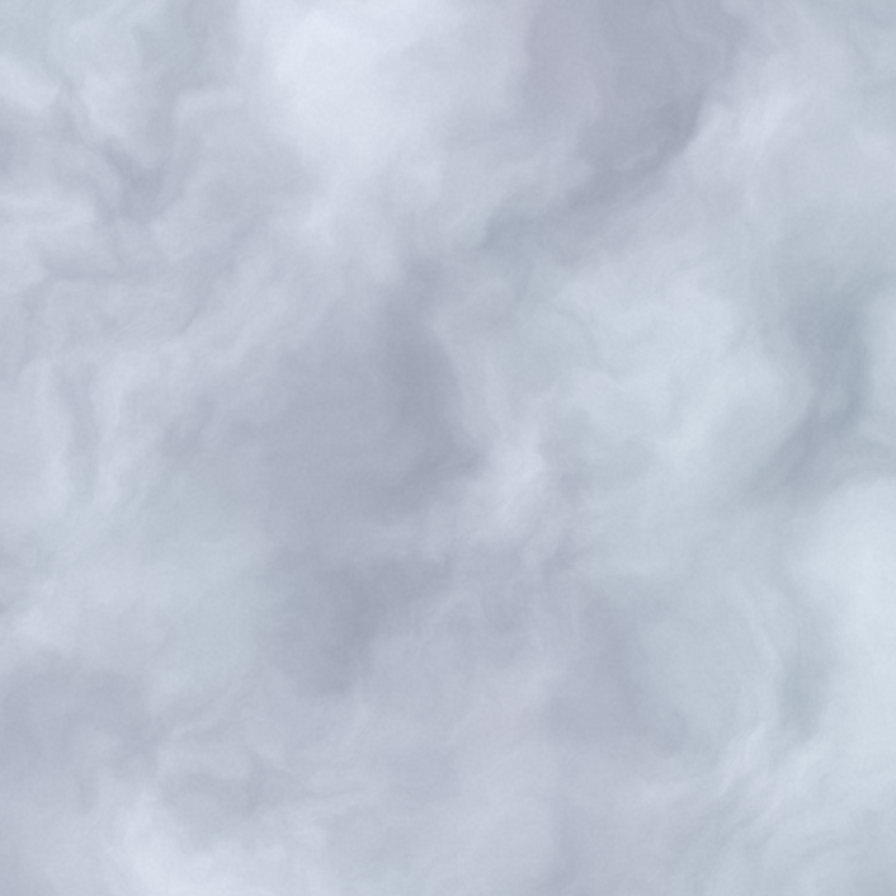
A Shadertoy shader for this texture:

```glsl
// Soft overcast sky: layered pale grey-blue clouds with frayed wisps and grain.

const vec3 SHADOW_GREY = vec3(0.642, 0.672, 0.732);
const vec3 LIGHT_GREY  = vec3(0.793, 0.823, 0.873);
const vec3 MAUVE_TINT  = vec3(0.008, -0.005, 0.001);
const float MEAN_TONE = 0.69;
const float TAU = 6.2831853;

// Integer hash of a lattice cell, returned in 0..1.
float hash(vec2 cell, float seed) {
    uvec2 q = uvec2(ivec2(cell) + 4096);
    uint h = q.x * 1597u + q.y * 51749u + uint(seed) * 7919u;
    h = (h ^ (h >> 15)) * 73244475u;
    h = (h ^ (h >> 13)) * 73244475u;
    h ^= h >> 16;
    return float(h & 65535u) / 65535.0;
}

// Dot product of a corner's random unit gradient with the offset to it.
float corner(vec2 cell, vec2 offset, float seed) {
    float angle = TAU * hash(cell, seed);
    return dot(vec2(cos(angle), sin(angle)), offset);
}

float gradientNoise(vec2 p, float seed) {
    vec2 i = floor(p), f = p - i;
    vec2 u = f * f * f * (f * (f * 6.0 - 15.0) + 10.0);
    vec2 e = vec2(1.0, 0.0);
    float low  = mix(corner(i, f, seed), corner(i + e.xy, f - e.xy, seed), u.x);
    float high = mix(corner(i + e.yx, f - e.yx, seed), corner(i + e.xx, f - e.xx, seed), u.x);
    return mix(low, high, u.y);
}

mat2 rotation(float angle) {
    float c = cos(angle), s = sin(angle);
    return mat2(c, s, -s, c);
}

float fbm(vec2 p, int octaves, float gain, float seed) {
    float sum = 0.0, amplitude = 1.0;
    mat2 turn = rotation(0.6);
    for (int i = 0; i < octaves; i++) {
        sum += amplitude * gradientNoise(p, seed + float(i));
        p = turn * p * 2.03 + 3.7;
        amplitude *= gain;
    }
    return sum;
}

// Bends the domain so that cloud edges curl and fray.
vec2 warp(vec2 p, float scale, float strength, float seed) {
    vec2 shift = vec2(fbm(p * scale, 5, 0.52, seed), fbm(p * scale, 5, 0.52, seed + 20.0));
    return p + strength * shift;
}

// Cloud brightness: broad masses plus patches of finer wisps.
float cloudTone(vec2 uv) {
    vec2 p = warp(uv, 3.5, 0.10, 11.0);
    vec2 slanted = rotation(0.6) * p * vec2(1.0, 0.9);
    float masses = fbm(slanted * vec2(3.3, 2.6) + 5.3, 6, 0.47, 41.0);
    float wisps = fbm(slanted * vec2(13.0, 10.0), 5, 0.55, 71.0);
    float patches = smoothstep(-0.35, 0.3, gradientNoise(uv * 3.5 + 9.1, 91.0));
    return MEAN_TONE + 1.12 * masses + 0.50 * wisps * mix(0.3, 1.0, patches);
}

// Gently compresses extremes while keeping middle tones linear.
float softLimit(float tone) {
    float d = tone - MEAN_TONE;
    return MEAN_TONE + d / sqrt(1.0 + 0.25 * d * d);
}

void mainImage(out vec4 fragColor, in vec2 fragCoord) {
    vec2 uv = fragCoord / min(iResolution.x, iResolution.y);

    // Cloud light
    float tone = softLimit(cloudTone(uv));
    vec3 color = mix(SHADOW_GREY, LIGHT_GREY, tone);

    // Slow drift between mauve and cool grey
    float warmth = 1.6 * fbm(uv * 2.2 + 2.4, 3, 0.5, 131.0) + 0.5 * (uv.y - uv.x);
    color += MAUVE_TINT * clamp(warmth, -1.0, 1.0);

    // Faint grain
    color += 0.014 * gradientNoise(uv * 190.0, 151.0);

    fragColor = vec4(color, 1.0);
}
```
